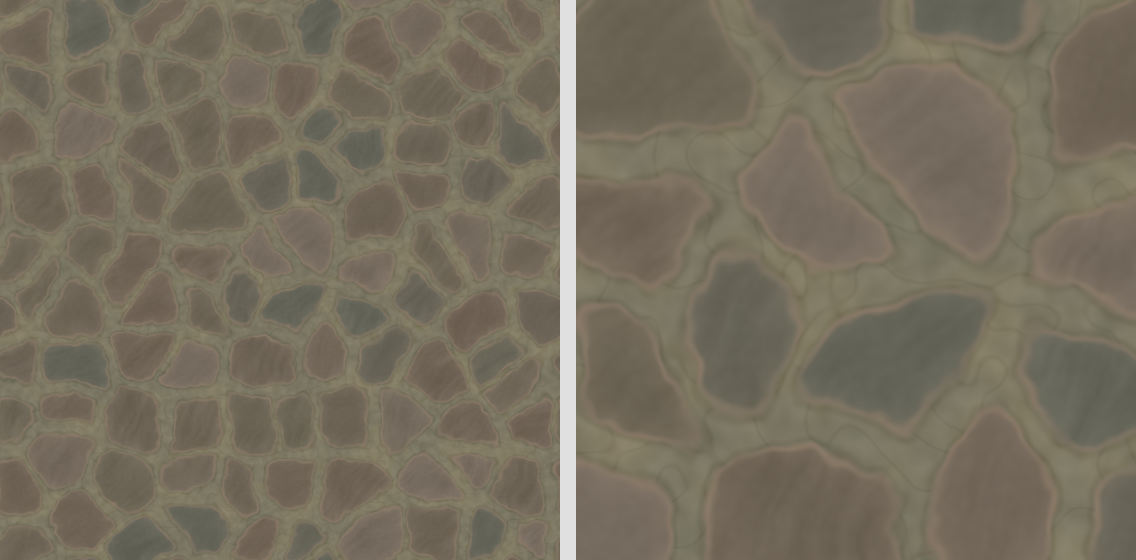
Left, the full canvas; right, a detail of the centre.
Give the GLSL for this texture, as a three.js fragment shader.

```glsl
varying vec2 vUv;

// Layout, lengths in stone cells
const float CELLS = 10.0;
const float JITTER = 0.84;
const float JOINT_HALF_WIDTH = 0.092;
const float CORNER_SHARPNESS = 19.0;
const float EDGE_SOFTNESS = 0.022;
const float RIM_WIDTH = 0.036;
const float GLOW_WIDTH = 0.11;

// Colours
const vec3 OLIVE = vec3(0.412, 0.386, 0.326);
const vec3 BROWN = vec3(0.425, 0.376, 0.325);
const vec3 SLATE = vec3(0.378, 0.378, 0.334);
const vec3 MAUVE = vec3(0.455, 0.412, 0.366);
const vec3 STONE_GLOW = vec3(0.050, 0.046, 0.038);
const vec3 RIM = vec3(0.545, 0.478, 0.405);
const vec3 MORTAR_GREY = vec3(0.470, 0.458, 0.388);
const vec3 MORTAR_SAND = vec3(0.530, 0.498, 0.402);

vec2 hash2(vec2 p) {
  vec3 q = fract(p.xyx * vec3(0.1031, 0.1030, 0.0973));
  q += dot(q, q.yzx + 33.33);
  return fract((q.xx + q.yz) * q.zy);
}

vec2 wrapCell(vec2 cell, float period) {
  return floor(mod(cell + 0.5, period));
}

float cornerSlope(vec2 cell, vec2 offset, float period, float seed) {
  float angle = 6.2832 * hash2(wrapCell(cell, period) + seed).x;
  return dot(vec2(cos(angle), sin(angle)), offset);
}

// Gradient noise that wraps after a whole number of cells
float noise(vec2 p, float period, float seed) {
  vec2 c = floor(p);
  vec2 f = p - c;
  vec2 u = f * f * f * (f * (f * 6.0 - 15.0) + 10.0);
  vec2 e = vec2(1.0, 0.0);
  float low = mix(cornerSlope(c, f, period, seed),
                  cornerSlope(c + e.xy, f - e.xy, period, seed), u.x);
  float high = mix(cornerSlope(c + e.yx, f - e.yx, period, seed),
                   cornerSlope(c + e.xx, f - e.xx, period, seed), u.x);
  return mix(low, high, u.y);
}

float tileNoise(float repeats, float seed) {
  return noise(vUv * repeats, repeats, seed);
}

vec2 stoneCentre(vec2 cell) {
  return cell + 0.5 + JITTER * (hash2(wrapCell(cell, CELLS) + 7.0) - 0.5);
}

// Signed distance into the nearest stone; also gives its cell and local position
float stoneField(vec2 p, out vec2 id, out vec2 local) {
  vec2 home = floor(p);
  vec2 nearest = home;
  float best = 100.0;
  for (int y = -2; y <= 2; y++) {
    for (int x = -2; x <= 2; x++) {
      vec2 cell = home + vec2(float(x), float(y));
      vec2 d = stoneCentre(cell) - p;
      if (dot(d, d) < best) {
        best = dot(d, d);
        nearest = cell;
      }
    }
  }
  id = wrapCell(nearest, CELLS);
  vec2 centre = stoneCentre(nearest);
  local = p - centre;

  // Soft minimum over the joints rounds the corners
  float sum = 0.0;
  for (int y = -2; y <= 2; y++) {
    for (int x = -2; x <= 2; x++) {
      if (x == 0 && y == 0) continue;
      vec2 cell = nearest + vec2(float(x), float(y));
      vec2 across = stoneCentre(cell) - centre;
      float toJoint = 0.5 * length(across) - dot(local, normalize(across));
      float variation = hash2(id + wrapCell(cell, CELLS) + 31.0).x;
      float inset = JOINT_HALF_WIDTH * mix(0.45, 1.5, variation);
      sum += exp(-CORNER_SHARPNESS * (toJoint - inset));
    }
  }
  return -log(sum) / CORNER_SHARPNESS;
}

vec3 stoneColour(vec2 id, vec2 local, float depth) {
  vec2 kind = hash2(id + 53.0);
  vec2 look = hash2(id + 91.0);
  vec3 colour = mix(OLIVE, BROWN, kind.x);
  colour = mix(colour, SLATE, smoothstep(0.68, 0.95, kind.y));
  colour = mix(colour, MAUVE, smoothstep(0.25, 0.04, kind.y));

  // Slanted brush strokes, each stone with its own angle
  float angle = mix(0.5, 1.35, look.x);
  vec2 along = vec2(cos(angle), sin(angle));
  vec2 q = vec2(dot(local, along), dot(local, vec2(-along.y, along.x)));
  float strokes = noise(q * vec2(1.6, 8.0) + 20.0 + 60.0 * look, 256.0, 3.0)
                + 0.5 * noise(q * vec2(3.5, 19.0) + 40.0 + 60.0 * look, 256.0, 5.0);
  colour += 0.026 * strokes * mix(0.4, 1.3, look.y);
  colour += 0.022 * tileNoise(24.0, 11.0);
  return colour + STONE_GLOW * exp(-max(depth, 0.0) / GLOW_WIDTH);
}

vec3 mortarColour(float depth) {
  float patches = tileNoise(14.0, 17.0) + 0.6 * tileNoise(43.0, 19.0);
  vec3 colour = mix(MORTAR_GREY, MORTAR_SAND, clamp(0.5 + 0.9 * patches, 0.0, 1.0));
  colour += 0.040 * tileNoise(76.0, 23.0);
  // Thin seams and a faint shadow beside the stones
  float seam = 1.0 - smoothstep(0.0, 0.07, abs(tileNoise(34.0, 29.0)));
  float shadow = smoothstep(-0.06, -0.01, depth);
  return colour - 0.022 * seam - 0.040 * shadow;
}

void main() {
  vec2 bend = vec2(tileNoise(19.0, 37.0), tileNoise(19.0, 41.0));
  vec2 chips = vec2(tileNoise(58.0, 43.0), tileNoise(58.0, 47.0));
  vec2 id, local;
  float depth = stoneField(vUv * CELLS + 0.13 * bend + 0.045 * chips, id, local);
  depth += 0.018 * tileNoise(90.0, 59.0);

  float inside = smoothstep(-EDGE_SOFTNESS, EDGE_SOFTNESS, depth);
  float rim = 1.0 - smoothstep(0.3 * RIM_WIDTH, 1.6 * RIM_WIDTH, depth);
  rim *= clamp(0.62 + 0.7 * tileNoise(26.0, 61.0), 0.15, 0.95);

  vec3 stone = mix(stoneColour(id, local, depth), RIM, rim);
  vec3 colour = mix(mortarColour(depth), stone, inside);
  colour += 0.012 * tileNoise(140.0, 67.0);
  gl_FragColor = vec4(colour, 1.0);
}
```
